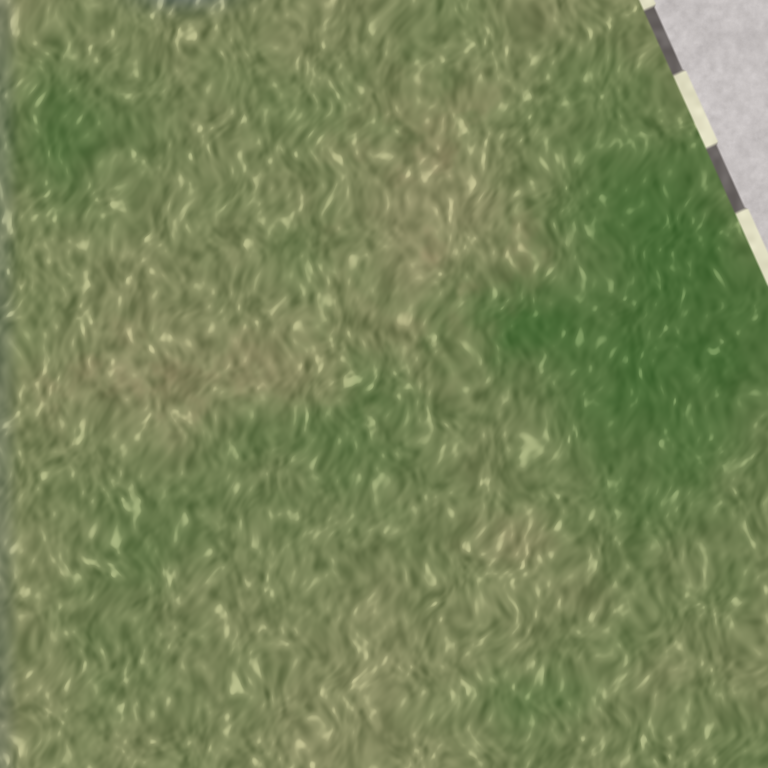
A three.js fragment shader for this texture:

```glsl
varying vec2 vUv;

const vec3 LUSH_GREEN = vec3(0.285, 0.425, 0.215);
const vec3 DRY_STRAW = vec3(0.575, 0.565, 0.415);
const vec3 BARE_SOIL = vec3(0.61, 0.54, 0.41);
const vec3 DAMP_GREY = vec3(0.40, 0.44, 0.41);
const vec3 PAVEMENT = vec3(0.775, 0.755, 0.75);
const vec3 KERB_CREAM = vec3(0.88, 0.87, 0.76);
const vec3 KERB_DARK = vec3(0.41, 0.39, 0.38);

const vec2 BLADE_FREQ = vec2(105.0, 52.0);
const float BLADE_CONTRAST = 0.31;
const float BASE_DRYNESS = 0.70;

const vec2 KERB_START = vec2(0.832, 1.0);
const vec2 KERB_DIR = vec2(0.411, -0.912);
const float KERB_WIDTH = 0.018;
const float KERB_PERIOD = 0.197;
const float KERB_FIRST_CREAM = 0.16;
const float EDGE_SOFT = 0.002;

float hash(vec2 p) {
  vec3 q = fract(vec3(p.xyx) * 0.1031);
  q += dot(q, q.yzx + 33.33);
  return fract((q.x + q.y) * q.z);
}

float noise(vec2 p) {
  vec2 i = floor(p);
  vec2 f = fract(p);
  f = f * f * (3.0 - 2.0 * f);
  return mix(mix(hash(i), hash(i + vec2(1.0, 0.0)), f.x),
             mix(hash(i + vec2(0.0, 1.0)), hash(i + vec2(1.0)), f.x), f.y);
}

float fbm(vec2 p) {
  float sum = 0.0;
  float amp = 0.5;
  for (int i = 0; i < 4; i++) {
    sum += amp * noise(p);
    p = mat2(1.6, 1.2, -1.2, 1.6) * p + 17.3;
    amp *= 0.5;
  }
  return sum / 0.9375;
}

mat2 rotate(float a) {
  return mat2(cos(a), sin(a), -sin(a), cos(a));
}

// Soft elliptical patch
float blob(vec2 p, vec2 centre, vec2 radius) {
  vec2 d = (p - centre) / radius;
  return exp(-dot(d, d));
}

// Short upright blades, bent by a slow warp; centred on zero
float bladeGrain(vec2 p) {
  vec2 bend = vec2(noise(p * 21.0), noise(p * 21.0 + 40.0)) - 0.5;
  p += bend * 0.022;
  float a = noise(rotate(0.22) * p * BLADE_FREQ);
  float b = noise(rotate(-0.28) * p * BLADE_FREQ * 1.17 + 71.0);
  float c = noise(rotate(0.5) * p * BLADE_FREQ * 1.7 + 23.0);
  return 0.42 * a + 0.38 * b + 0.2 * c - 0.5;
}

vec3 lawn(vec2 p) {
  vec2 ragged = p + 0.09 * (vec2(fbm(p * 9.0), fbm(p * 9.0 + 50.0)) - 0.5);

  // Lush areas
  float lush = 0.75 * blob(ragged, vec2(0.87, 0.60), vec2(0.20, 0.27));
  lush += 0.42 * blob(ragged, vec2(0.67, 0.58), vec2(0.07, 0.06));
  lush += 0.50 * blob(ragged, vec2(0.46, 0.42), vec2(0.11, 0.08));
  lush += 0.50 * blob(ragged, vec2(0.09, 0.82), vec2(0.09, 0.11));
  lush += 0.38 * blob(ragged, vec2(0.70, 0.10), vec2(0.09, 0.06));
  lush += 0.25 * blob(ragged, vec2(0.22, 0.30), vec2(0.12, 0.07));

  // Worn areas
  float worn = blob(ragged, vec2(0.57, 0.72), vec2(0.13, 0.17));
  worn += 0.85 * blob(ragged, vec2(0.20, 0.51), vec2(0.20, 0.08));
  worn += 0.5 * blob(ragged, vec2(0.66, 0.30), vec2(0.07, 0.04));

  float mottle = fbm(p * 7.0 + 5.0) - 0.5;
  float dryness = BASE_DRYNESS + 0.5 * mottle + 0.24 * worn - lush;
  dryness = clamp(dryness, 0.03, 1.08);
  vec3 col = mix(LUSH_GREEN, DRY_STRAW, dryness);
  float soil = smoothstep(0.48, 0.75, fbm(p * 16.0 + 90.0)) * worn;
  col = mix(col, BARE_SOIL, 0.45 * clamp(soil, 0.0, 1.0));
  col = mix(col, DAMP_GREY, 0.85 * blob(p, vec2(0.24, 1.01), vec2(0.06, 0.022)));
  col = mix(col, DAMP_GREY, 0.35 * smoothstep(0.03, 0.0, p.x));

  // Blade light and shade, with scattered pale tips
  float grain = bladeGrain(p);
  float strength = BLADE_CONTRAST * mix(0.5, 1.0, smoothstep(0.0, 0.7, dryness));
  col += grain * strength * vec3(1.05, 0.95, 0.85);
  col += 0.12 * smoothstep(0.15, 0.35, grain) * vec3(1.0, 0.95, 0.8);
  return col;
}

void main() {
  vec2 p = vUv;
  vec3 col = lawn(p);

  // Distance across the kerb and along it
  vec2 fromStart = p - KERB_START;
  float across = dot(fromStart, vec2(-KERB_DIR.y, KERB_DIR.x));
  float along = dot(fromStart, KERB_DIR);

  // Alternating kerb blocks
  float block = fract((along - KERB_FIRST_CREAM) / KERB_PERIOD + 0.5) - 0.5;
  float cream = 1.0 - smoothstep(0.25, 0.28, abs(block));
  vec3 kerb = mix(KERB_DARK, KERB_CREAM, cream);
  kerb += 0.08 * (noise(p * 90.0) - 0.5);

  // Gritty pavement
  vec3 paving = PAVEMENT + 0.11 * (fbm(p * 110.0) - 0.5) + 0.06 * (fbm(p * 18.0) - 0.5);

  float kerbEnd = KERB_WIDTH * mix(0.8, 1.0, cream);
  col = mix(col, kerb, smoothstep(-EDGE_SOFT, EDGE_SOFT, across));
  col = mix(col, paving, smoothstep(-EDGE_SOFT, EDGE_SOFT, across - kerbEnd));
  gl_FragColor = vec4(clamp(col, 0.0, 1.0), 1.0);
}
```
